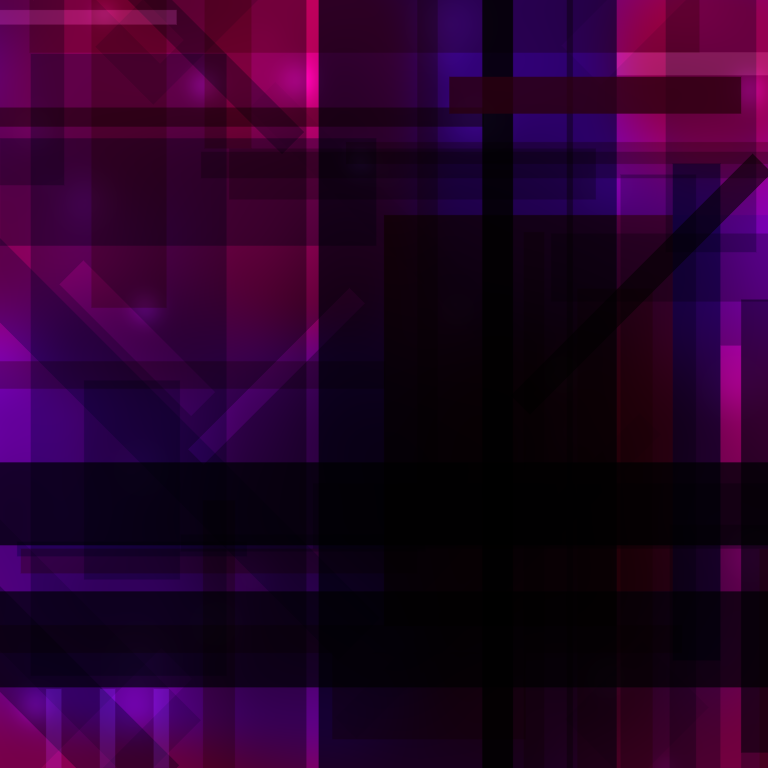
Write a Shadertoy shader that draws this background.

```glsl
// Dark violet and crimson backdrop of overlapping translucent bars, diagonals and soft glows.

float hash(float n) {
    return fract(sin(n * 12.9898) * 43758.5453);
}

float hash2(vec2 p) {
    return fract(sin(dot(p, vec2(127.1, 311.7))) * 43758.5453);
}

float noise(vec2 p) {
    vec2 i = floor(p), f = fract(p);
    f = f * f * (3.0 - 2.0 * f);
    return mix(mix(hash2(i), hash2(i + vec2(1, 0)), f.x),
               mix(hash2(i + vec2(0, 1)), hash2(i + 1.0), f.x), f.y);
}

// Coverage of an axis-aligned box between two corners, with smoothed edges
float box(vec2 p, vec2 lo, vec2 hi) {
    vec2 d = abs(p - 0.5 * (lo + hi)) - 0.5 * (hi - lo);
    float edge = 0.8 / iResolution.y;
    return 1.0 - smoothstep(-edge, edge, max(d.x, d.y));
}

// Multiplies the colour by a tint where the mask covers it
void tint(inout vec3 col, float mask, vec3 filterColor) {
    col *= mix(vec3(1), filterColor, mask);
}

void mainImage(out vec4 fragColor, in vec2 fragCoord) {
    vec2 uv = fragCoord / iResolution.xy;
    vec2 diag = vec2(uv.x + uv.y, uv.y - uv.x);

    // Base hue drifts from violet to crimson; light falls towards the lower centre
    float warmth = smoothstep(0.3, 0.75, noise(uv * 4.0 + 7.3));
    vec3 col = mix(vec3(0.40, 0.0, 0.62), vec3(0.48, 0.0, 0.30), warmth);
    float light = smoothstep(0.05, 0.75, length(uv - vec2(0.56, 0.33)));
    col *= mix(0.22, 1.2, light);
    col *= 0.85 + 0.3 * noise(uv * 9.0);

    // Soft glowing spots
    for (float i = 0.0; i < 34.0; i++) {
        vec2 center = vec2(hash(i + 0.31), hash(i + 50.7));
        float radius = mix(0.015, 0.045, hash(i + 90.2));
        vec2 d = (uv - center) / radius;
        col += vec3(0.26, 0.03, 0.36) * light * hash(i + 120.4) * exp(-dot(d, d));
    }

    // Scattered diagonal strips, both directions, ending at right angles
    for (float i = 0.0; i < 18.0; i++) {
        vec2 q = mod(i, 2.0) < 1.0 ? diag : vec2(diag.y + 0.5, diag.x - 0.5);
        vec2 center = vec2(hash(i + 3.1) * 2.0, hash(i + 17.9) * 2.0 - 1.0);
        vec2 halfSize = vec2(mix(0.1, 0.4, hash(i + 31.3)), mix(0.012, 0.09, hash(i + 44.6)));
        float gain = mix(0.62, 1.4, hash(i + 61.8));
        tint(col, box(q, center - halfSize, center + halfSize), vec3(gain, 1.0, mix(gain, 1.0, 0.3)));
    }

    // Scattered upright and level bars, some cool and some warm
    for (float i = 0.0; i < 24.0; i++) {
        vec2 center = vec2(hash(i + 201.3), hash(i + 233.7));
        vec2 halfSize = vec2(mix(0.12, 0.5, hash(i + 262.1)), mix(0.008, 0.07, hash(i + 291.9)));
        if (mod(i, 2.0) < 1.0) halfSize = halfSize.yx;
        float cool = hash(i + 320.5);
        vec3 shade = mix(vec3(0.92, 0.8, 0.62), vec3(0.58, 0.8, 0.86), cool);
        tint(col, box(uv, center - halfSize, center + halfSize), shade);
    }

    // Main diagonals
    tint(col, box(diag, vec2(0.66, 0.13), vec2(1.08, 0.17)), vec3(1.5, 1.0, 1.4));
    tint(col, box(diag, vec2(1.15, -0.23), vec2(1.78, -0.18)), vec3(0.45, 1.0, 0.42));
    tint(col, box(diag, vec2(0.58, -0.3), vec2(0.69, 0.7)), vec3(0.68, 1.0, 0.85));

    // Large panels: blue column, dark centre, blue and crimson side columns
    tint(col, box(uv, vec2(0.415, -0.1), vec2(0.803, 1.1)), vec3(0.4, 1.0, 0.62));
    tint(col, box(uv, vec2(0.5, 0.185), vec2(0.803, 0.72)), vec3(0.6, 1.0, 0.3));
    tint(col, box(uv, vec2(0.04, 0.12), vec2(0.295, 0.93)), vec3(0.65, 1.0, 0.78));
    tint(col, box(uv, vec2(0.0, 0.68), vec2(0.49, 0.82)), vec3(0.62, 1.0, 0.75));
    tint(col, box(uv, vec2(0.803, 0.23), vec2(0.876, 0.72)), vec3(0.85, 1.0, 0.42));
    tint(col, box(uv, vec2(0.876, 0.14), vec2(0.938, 0.787)), vec3(0.4, 1.0, 0.7));
    tint(col, box(uv, vec2(0.965, 0.02), vec2(1.1, 0.61)), vec3(0.5, 1.0, 0.58));

    // Bright slivers and pale bars
    tint(col, box(uv, vec2(0.399, -0.1), vec2(0.415, 1.1)), vec3(1.7, 1.0, 1.6));
    tint(col, box(uv, vec2(0.938, 0.0), vec2(0.965, 0.55)), vec3(1.5, 1.0, 1.3));
    tint(col, box(uv, vec2(0.803, 0.72), vec2(1.1, 1.1)), vec3(1.15, 1.0, 1.0));
    col += vec3(0.11, 0.1, 0.1) * box(uv, vec2(0.803, 0.902), vec2(1.1, 0.932));
    col += vec3(0.17, 0.08, 0.16) * box(uv, vec2(-0.1, 0.968), vec2(0.23, 0.987));
    for (float i = 0.0; i < 3.0; i++) {
        float x = 0.06 + 0.07 * i;
        col += vec3(0.08, 0.04, 0.16) * box(uv, vec2(x, 0.0), vec2(x + 0.02, 0.103));
    }

    // Near-black bands over everything
    tint(col, box(uv, vec2(-0.1, 0.29), vec2(1.1, 0.398)), vec3(0.24, 1.0, 0.3));
    tint(col, box(uv, vec2(-0.1, 0.105), vec2(1.1, 0.23)), vec3(0.28, 1.0, 0.33));
    tint(col, box(uv, vec2(-0.1, 0.835), vec2(0.63, 0.86)), vec3(0.6, 1.0, 0.5));
    tint(col, box(uv, vec2(0.628, -0.1), vec2(0.668, 1.1)), vec3(0.18, 1.0, 0.16));
    tint(col, box(uv, vec2(0.738, -0.1), vec2(0.746, 1.1)), vec3(0.65, 1.0, 0.6));
    col = mix(col, vec3(0.17, 0.0, 0.06) * (0.4 + 0.7 * light),
              0.8 * box(uv, vec2(0.585, 0.852), vec2(0.965, 0.9)));

    fragColor = vec4(clamp(col, 0.0, 1.0), 1.0);
}
```
